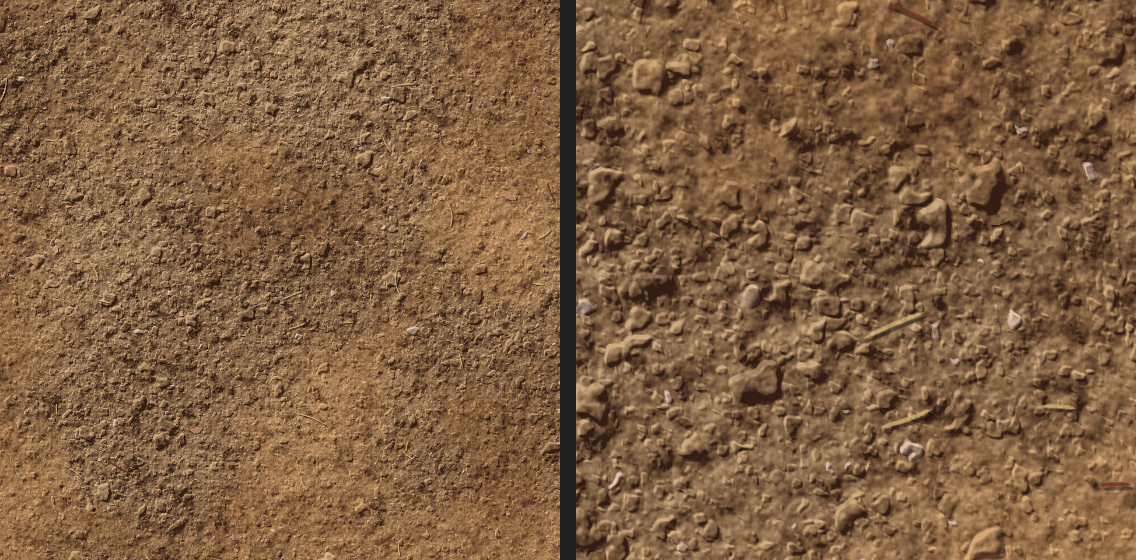
Left: the whole. Right: its middle third, enlarged.
Write a three.js fragment shader that draws this texture.

```glsl
varying vec2 vUv;

const vec2 TO_LIGHT = vec2(-0.6, 0.8);

vec3 hash3(vec2 p) {
  vec3 q = fract(p.xyx * vec3(0.1031, 0.1030, 0.0973));
  q += dot(q, q.yxz + 33.33);
  return fract((q.xxy + q.yzz) * q.zyx);
}

float noise(vec2 p) {
  vec2 cell = floor(p), f = fract(p);
  f = f * f * (3.0 - 2.0 * f);
  float low = mix(hash3(cell).x, hash3(cell + vec2(1.0, 0.0)).x, f.x);
  float high = mix(hash3(cell + vec2(0.0, 1.0)).x, hash3(cell + 1.0).x, f.x);
  return mix(low, high, f.y);
}

float fbm(vec2 p) {
  float sum = 0.0, amplitude = 0.5;
  for (int i = 0; i < 5; i++) {
    sum += amplitude * noise(p);
    p = mat2(1.6, 1.2, -1.2, 1.6) * p + 19.7;
    amplitude *= 0.5;
  }
  return sum;
}

vec2 rotate(vec2 p, float angle) {
  float c = cos(angle), s = sin(angle);
  return vec2(c * p.x + s * p.y, c * p.y - s * p.x);
}

// One layer of scattered stones: x is height, y is a random tint
vec2 stones(vec2 p, float cells, float cover) {
  vec2 g = p * cells;
  g += 0.45 * vec2(noise(g * 2.7), noise(g * 2.7 + 41.0));
  vec2 top = vec2(0.0, 0.5);
  for (int j = -1; j <= 1; j++) {
    for (int i = -1; i <= 1; i++) {
      vec2 cell = floor(g) + vec2(float(i), float(j));
      vec3 place = hash3(cell + cells);
      vec3 form = hash3(cell + cells * 3.0 + 7.0);
      if (place.z > cover) continue;
      vec2 d = rotate(g - cell - 0.15 - 0.7 * place.xy, 6.283 * form.x);
      d.y *= 1.0 + 0.6 * form.y;
      float radius = mix(0.24, 0.6, form.z * form.z);
      float rise = radius * smoothstep(0.0, 0.8, 1.0 - dot(d, d) / (radius * radius));
      if (rise > top.x) top = vec2(rise, form.y);
    }
  }
  return vec2(top.x / cells, top.y);
}

// Grit, clods and three sizes of stones
vec2 ground(vec2 p, float gravel) {
  vec2 top = stones(p, 33.0, 0.06 + 0.1 * gravel);
  vec2 pebble = stones(p, 66.0, 0.15 + 0.35 * gravel);
  vec2 crumb = stones(p, 124.0, 0.4 + 0.45 * gravel);
  if (pebble.x > top.x) top = pebble;
  if (crumb.x > top.x) top = crumb;
  return vec2(0.45 * top.x + 0.012 * fbm(p * 42.0) + 0.004 * fbm(p * 110.0), top.y);
}

// Thin curved straw, or a broad scrap of leaf
float debris(vec2 p, float id) {
  vec3 place = hash3(vec2(id, 5.0));
  vec3 form = hash3(vec2(id, 23.0));
  vec2 q = rotate(p - place.xy, 6.283 * place.z);
  float span = mix(0.009, 0.03, form.x * form.x);
  float along = q.x * q.x / (span * span);
  float width = 0.0012 * (1.0 - along * along * along);
  if (form.y > 0.9) width = (0.005 + 0.004 * (noise(p * 150.0) - 0.5)) * (1.0 - q.x * q.x / 0.00017);
  q.y -= (form.z - 0.5) * 26.0 * q.x * q.x;
  return 1.0 - smoothstep(-0.0007, 0.0007, abs(q.y) - width);
}

vec3 soil(float tone) {
  vec3 color = mix(vec3(0.20, 0.115, 0.08), vec3(0.49, 0.36, 0.24), clamp(tone * 2.0, 0.0, 1.0));
  return mix(color, vec3(0.79, 0.64, 0.46), clamp(tone * 2.0 - 1.0, 0.0, 1.1));
}

void main() {
  vec2 p = vUv;
  float broad = fbm(p * 3.0 + 8.3);
  float gravel = smoothstep(0.25, 0.62, fbm(p * 4.5 + 31.0));

  // Slope toward the light and short cast shadows
  vec2 here = ground(p, gravel);
  float slope = (here.x - ground(p + TO_LIGHT * 0.002, gravel).x) / 0.002;
  float shadow = smoothstep(0.0, 0.005, ground(p + TO_LIGHT * 0.005, gravel).x - here.x);
  float light = clamp(slope, -1.1, 1.1) * mix(0.3, 0.43, gravel);

  // Dark pits between crumbs and sandy grain
  float pits = smoothstep(0.54, 0.72, fbm(p * 62.0 + 5.0)) * (0.5 + 0.5 * gravel);
  float grain = 0.26 * (noise(p * 400.0) - 0.5) + 0.16 * (noise(p * 210.0 + 9.0) - 0.5);

  float tone = 0.63 + light + grain - 0.3 * shadow - 0.35 * pits - 0.05 * gravel;
  tone += 0.55 * (broad - 0.48) + 0.2 * (here.y - 0.5);
  vec3 color = soil(tone);
  color *= mix(vec3(1.03, 0.99, 0.94), vec3(0.98, 1.0, 1.03), gravel);

  // Rare pale mineral chips
  color = mix(color, vec3(0.74, 0.64, 0.61) * (0.9 + light), 0.6 * smoothstep(0.98, 0.99, here.y));

  // Straw, rusty twigs and leaf scraps with their shadows
  for (int i = 0; i < 42; i++) {
    float id = float(i) + 1.0;
    vec3 form = hash3(vec2(id, 23.0));
    vec3 tint = fract(form.x * 7.0 + form.z * 3.0) < 0.35 ? vec3(0.43, 0.21, 0.13) : vec3(0.80, 0.67, 0.44);
    if (form.y > 0.9) tint = vec3(0.74, 0.53, 0.41);
    color *= 1.0 - 0.45 * debris(p + TO_LIGHT * 0.003, id);
    color = mix(color, tint * (1.0 + 0.3 * light), 0.9 * debris(p, id));
  }
  gl_FragColor = vec4(color, 1.0);
}
```
